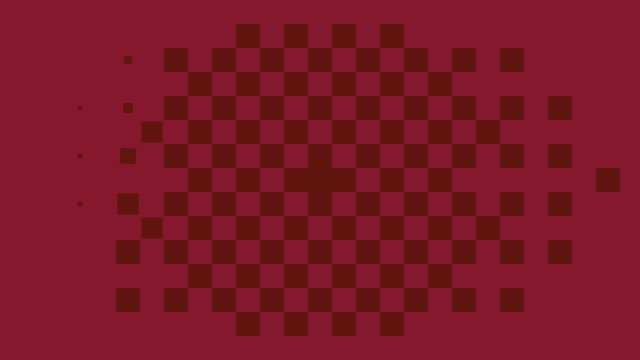
Reproduce this background procedurally as a Shadertoy shader.

```glsl
float squareDist(vec2 p, vec2 halfSize) {
    vec2 d = abs(p) - halfSize;
    return max(d.x, d.y);
}

// Side length of the tile in a cell; zero where the cell is empty
float tileSize(vec2 cell) {
    float row = abs(cell.y);
    bool oddRow = mod(row, 2.0) > 0.5;
    float reach = oddRow ? (row > 4.0 ? 8.0 : 10.0)
                         : 7.0 - 2.0 * abs(row * 0.5 - 1.0);

    if (cell == vec2(12.0, 0.0)) return 1.0;
    if (mod(cell.x + cell.y, 2.0) < 0.5) return 0.0;
    if (row > 6.0 || abs(cell.x) > reach) return 0.0;

    // Tiles shrink toward the upper left
    if (cell.x < -9.0) return cell.y < -2.0 ? 0.0 : 0.21 - 0.015 * max(cell.y - 1.0, 0.0);
    if (cell.x < -7.5) return mix(0.31, 1.0, smoothstep(5.0, -3.0, cell.y));
    if (cell.x < -6.5) return 0.88;
    return 1.0;
}

// Only the smallest columns turn
float tileAngle(vec2 cell) {
    if (cell.x > -7.5) return 0.0;
    if (cell.x < -9.0 && cell.y == -1.0) return radians(45.0);
    return cell.y == 1.0 ? 0.05 : 0.0;
}

float tileDist(vec2 p, vec2 cell) {
    float size = tileSize(cell);
    if (size <= 0.0) return 1.0;
    float a = tileAngle(cell);
    vec2 q = mat2(cos(a), sin(a), -sin(a), cos(a)) * (p - cell);
    return squareDist(q, vec2(0.5 * size));
}

void mainImage(out vec4 fragColor, in vec2 fragCoord) {
    // Fifteen cells fill the height, with one cell centered
    float pixel = 15.0 / iResolution.y;
    vec2 p = (fragCoord - 0.5 * iResolution.xy) * pixel;
    vec2 home = floor(p + 0.5);

    // Solid cross in the middle
    float dist = min(squareDist(p, vec2(1.5, 0.5)), squareDist(p, vec2(0.5, 1.5)));

    // Neighbors are included so that edges blend across cells
    for (int y = -1; y <= 1; y++) {
        for (int x = -1; x <= 1; x++) {
            dist = min(dist, tileDist(p, home + vec2(x, y)));
        }
    }

    vec3 crimson = vec3(0.522, 0.096, 0.172);
    vec3 maroon = vec3(0.376, 0.084, 0.059);
    float coverage = clamp(0.5 - dist / pixel, 0.0, 1.0);
    fragColor = vec4(mix(crimson, maroon, coverage), 1.0);
}
```
